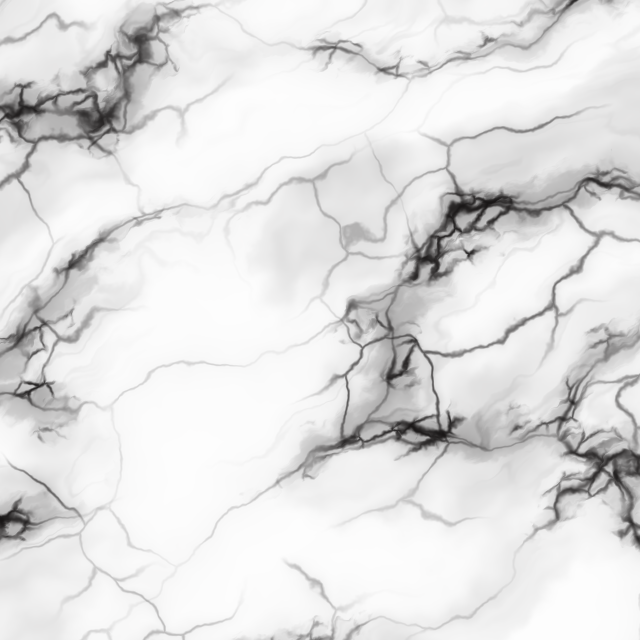
Reproduce this texture procedurally as a WebGL 2 fragment shader.

```glsl
#version 300 es
precision highp float;

uniform vec2 u_resolution;
out vec4 fragColor;

const vec3 STONE_WHITE = vec3(0.992);
const vec3 VEIN_DARK = vec3(0.09, 0.08, 0.08);
const float VEIN_ANGLE = 0.52;               // veins climb to the right
const float WARP_AMOUNT = 0.13;
const float WARP_SCALE = 3.0;
const float RAGGED_AMOUNT = 0.014;           // fine wobble of every line
const float RAGGED_SCALE = 22.0;
const vec2 SLAB_SCALE = vec2(1.8, 4.1);      // cells per unit, along and across
const vec2 HAIR_SCALE = vec2(4.4, 8.0);
const vec2 CRUSH_SCALE = vec2(22.0, 36.0);
const vec2 GRIT_SCALE = vec2(20.0, 38.0);
const vec2 ZONE_SCALE = vec2(1.6, 3.5);
const vec2 CLOUD_SCALE = vec2(2.2, 4.2);
const vec2 WISP_SCALE = vec2(3.0, 9.0);
const float CLOUD_DEPTH = 0.15;
const float HALO_WIDTH = 0.032;
const float HALO_DEPTH = 0.17;
const float CRUSH_WIDTH = 0.055;
const float JITTER = 0.9;

vec2 hash2(vec2 p) {
    vec3 q = fract(p.xyx * vec3(0.1031, 0.1030, 0.0973));
    q += dot(q, q.yzx + 33.33);
    return fract((q.xx + q.yz) * q.zy);
}

float cornerSlope(vec2 cell, vec2 offset) {
    float angle = 6.28318 * hash2(cell).x;
    return dot(vec2(cos(angle), sin(angle)), offset);
}

float gradientNoise(vec2 p) {
    vec2 i = floor(p), f = p - i;
    vec2 u = f * f * f * (f * (f * 6.0 - 15.0) + 10.0);
    vec2 e = vec2(1.0, 0.0);
    float low = mix(cornerSlope(i, f), cornerSlope(i + e.xy, f - e.xy), u.x);
    float high = mix(cornerSlope(i + e.yx, f - e.yx), cornerSlope(i + e.xx, f - e.xx), u.x);
    return 1.4 * mix(low, high, u.y);
}

float fbm(vec2 p) {
    float sum = 0.0, amplitude = 0.5;
    for (int i = 0; i < 4; i++) {
        sum += amplitude * gradientNoise(p);
        p = mat2(1.6, 1.2, -1.2, 1.6) * p + 7.7;
        amplitude *= 0.5;
    }
    return sum;
}

// Distance, in canvas units, to the nearest border of stretched cells
float cellBorder(vec2 p, vec2 scale) {
    p *= scale;
    vec2 cell = floor(p), f = p - cell;
    vec2 nearest = vec2(8.0);
    for (int k = 0; k < 9; k++) {
        vec2 g = vec2(k % 3 - 1, k / 3 - 1);
        vec2 r = g + 0.5 + JITTER * (hash2(cell + g) - 0.5) - f;
        if (dot(r, r) < dot(nearest, nearest)) nearest = r;
    }
    float border = 8.0;
    for (int k = 0; k < 25; k++) {
        vec2 g = vec2(k % 5 - 2, k / 5 - 2);
        vec2 r = g + 0.5 + JITTER * (hash2(cell + g) - 0.5) - f;
        vec2 gap = r - nearest;
        if (dot(gap, gap) > 1e-4) {
            vec2 normal = normalize(gap);
            border = min(border, dot(0.5 * (r + nearest), normal) / length(normal * scale));
        }
    }
    return border;
}

// Coordinates along and across the veins
vec2 veinFrame(vec2 p) {
    vec2 along = vec2(cos(VEIN_ANGLE), sin(VEIN_ANGLE));
    return vec2(dot(p, along), dot(p, vec2(-along.y, along.x))) + 3.0;
}

float stroke(float distance, float width) {
    return 1.0 - smoothstep(0.0, width, distance);
}

float layer(float ink, float extra) {
    return 1.0 - (1.0 - ink) * (1.0 - clamp(extra, 0.0, 1.0));
}

void main() {
    vec2 uv = gl_FragCoord.xy / min(u_resolution.x, u_resolution.y);

    // Broad bends for the veins, a stiffer frame for the fine grain
    vec2 warp = vec2(fbm(uv * WARP_SCALE + 2.3), fbm(uv * WARP_SCALE + 17.6));
    vec2 ragged = vec2(fbm(uv * RAGGED_SCALE + 5.1), fbm(uv * RAGGED_SCALE + 31.4));
    vec2 p = veinFrame(uv + WARP_AMOUNT * warp + RAGGED_AMOUNT * ragged);
    vec2 grain = veinFrame(uv + 0.04 * warp + 1.3 * RAGGED_AMOUNT * ragged);

    float slab = cellBorder(p, SLAB_SCALE);
    float hair = cellBorder(p + 5.0, HAIR_SCALE);
    float crush = cellBorder(grain + 9.0, CRUSH_SCALE);
    float zone = smoothstep(-0.18, 0.42, gradientNoise(p * ZONE_SCALE + 4.4));
    float grit = fbm(grain * GRIT_SCALE);
    float patches = smoothstep(-0.25, 0.25, gradientNoise(grain * vec2(8.0, 14.0) + 1.9));

    // Soft grey clouding, halos and streaked wisps
    float ink = CLOUD_DEPTH * smoothstep(-0.08, 0.45, fbm(p * CLOUD_SCALE + 11.0));
    ink = layer(ink, HALO_DEPTH * (0.15 + zone) * exp(-slab / HALO_WIDTH));
    float wisp = stroke(abs(fbm(p * WISP_SCALE + 6.0)), 0.07);
    ink = layer(ink, 0.20 * wisp * zone * exp(-slab / 0.06));

    // Main veins between slabs
    float width = 0.0045 + 0.007 * zone * patches;
    ink = layer(ink, mix(0.15, 0.85, zone) * (0.35 + 0.65 * patches) * stroke(slab, width));

    // Hairlines, denser where the stone is veined
    float hairMask = smoothstep(-0.1, 0.4, gradientNoise(p * vec2(3.0, 5.0) + 8.2));
    hairMask *= 0.35 + 0.65 * zone;
    ink = layer(ink, 0.65 * hairMask * stroke(hair, 0.0055));
    ink = layer(ink, 0.13 * hairMask * exp(-hair / 0.014));

    // Crushed bands: grey fill, fine net and dark grit
    float reach = CRUSH_WIDTH * (0.2 + 0.8 * zone);
    float band = zone * (1.0 - smoothstep(0.3 * reach, reach, slab + 0.05 * grit));
    ink = layer(ink, 0.15 * band);
    ink = layer(ink, 0.90 * band * patches * stroke(crush, 0.0058 + 0.008 * max(grit, 0.0)));
    ink = layer(ink, 0.85 * band * patches * smoothstep(0.06, 0.34, grit));

    fragColor = vec4(mix(STONE_WHITE, VEIN_DARK, ink), 1.0);
}
```
